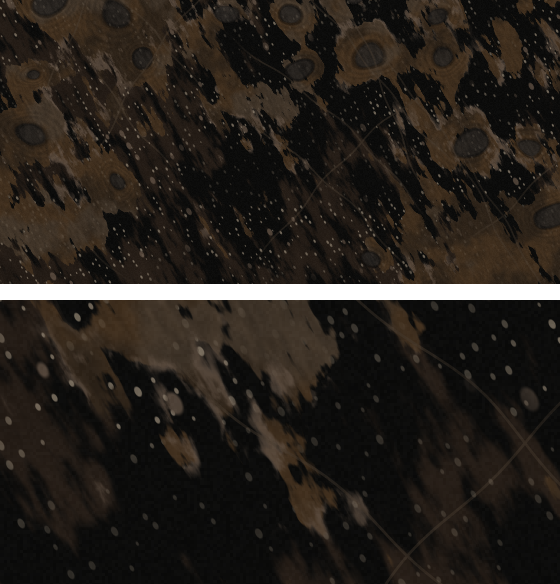
Top, the full canvas; bottom, a detail of the centre.
Give the GLSL for this texture, as a WebGL 1 fragment shader.

```glsl
precision highp float;
// Dark polished stone: black ground under a streaked brown veil, ragged brown
// patches around grey-cored eyes (cellular), pale flecks lying along a steep
// grain, and thin wandering veins (lines bent by layered sines).
uniform vec2 u_resolution;

const vec3 BLACK = vec3(0.045, 0.045, 0.042);
const vec3 UMBER = vec3(0.135, 0.105, 0.082);
const vec3 BROWN_DARK = vec3(0.175, 0.135, 0.095);
const vec3 BROWN = vec3(0.245, 0.180, 0.115);
const vec3 TAUPE = vec3(0.255, 0.212, 0.168);
const vec3 TAN = vec3(0.37, 0.31, 0.26);
const vec3 PALE = vec3(0.56, 0.51, 0.44);
const vec3 CORE_GREY = vec3(0.145, 0.132, 0.120);
const vec2 GRAIN = vec2(0.5, -0.866);

vec2 hash2(vec2 p) {
  vec3 q = fract(p.xyx * vec3(0.1031, 0.1030, 0.0973));
  q += dot(q, q.yzx + 33.33);
  return fract((q.xx + q.yz) * q.zy);
}

float noise(vec2 p) {
  vec2 i = floor(p), f = fract(p);
  f = f * f * (3.0 - 2.0 * f);
  float low = mix(hash2(i).x, hash2(i + vec2(1.0, 0.0)).x, f.x);
  float high = mix(hash2(i + vec2(0.0, 1.0)).x, hash2(i + 1.0).x, f.x);
  return mix(low, high, f.y);
}

float fbm(vec2 p) {
  float sum = 0.0, amp = 0.5;
  for (int i = 0; i < 5; i++) {
    sum += amp * noise(p);
    p = mat2(0.8, 0.6, -0.6, 0.8) * p * 2.03 + 17.3;
    amp *= 0.5;
  }
  return sum;
}

// Nearest eye: x = distance over its radius, y = its random value
vec2 eyes(vec2 p, float cellSize, float density) {
  vec2 cell = floor(p / cellSize), best = vec2(9.0, 0.0);
  for (int j = -1; j <= 1; j++) {
    for (int i = -1; i <= 1; i++) {
      vec2 id = cell + vec2(float(i), float(j));
      vec2 rnd = hash2(id + 51.0), kind = hash2(id + 93.0);
      vec2 d = p - (id + 0.15 + 0.7 * rnd) * cellSize;
      d.y *= mix(0.85, 1.35, rnd.y);
      float e = length(d) / (cellSize * mix(0.25, 0.52, kind.y));
      if (kind.x < density && e < best.x) best = vec2(e, rnd.x);
    }
  }
  return best;
}

// Small oval flecks, one per occupied cell, stretched along the second axis
float flecks(vec2 g, float scale, float density) {
  vec2 id = floor(g * scale), rnd = hash2(id + 7.0), kind = hash2(id + 31.0);
  vec2 d = (fract(g * scale) - mix(vec2(0.3), vec2(0.7), rnd)) * vec2(1.0, 0.6);
  float size = mix(0.07, 0.18, kind.y);
  float soft = max(0.04, 0.6 * scale / u_resolution.y);
  return step(kind.x, density) * (1.0 - smoothstep(size - soft, size + soft, length(d)));
}

float vein(vec2 p, float seed, float width) {
  vec2 h = hash2(vec2(seed, 3.0)), k = hash2(vec2(seed, 11.0));
  float angle = mod(seed, 3.0) < 0.5 ? 0.65 + 0.4 * k.x : -1.2 + 0.5 * k.x;
  vec2 dir = vec2(cos(angle), sin(angle)), q = p - h * vec2(1.97, 1.0);
  float along = dot(q, dir);
  float bend = 0.025 * sin(5.0 * along + 6.0 * k.y) + 0.006 * sin(23.0 * along + seed);
  float d = abs(dot(q, vec2(-dir.y, dir.x)) + bend);
  float reach = mix(0.25, 0.6, k.y);
  float line = 1.0 - smoothstep(width, width + 1.2 / u_resolution.y, d);
  return line * (1.0 - smoothstep(reach - 0.2, reach, abs(along)));
}

void main() {
  vec2 p = gl_FragCoord.xy / u_resolution.y;
  vec2 g = vec2(dot(p, vec2(-GRAIN.y, GRAIN.x)), dot(p, GRAIN));
  float streak = fbm(g * vec2(34.0, 9.0) + 40.0);
  float fine = noise(g * vec2(150.0, 48.0) + 90.0);
  float mottle = fbm(p * 9.0 + 60.0);

  // Ground: black, veiled by streaky umber that thickens to the left
  float leftward = clamp(0.13 * (1.0 - p.x), -0.05, 0.1);
  float veil = 0.55 * fbm(p * 2.4 + 21.0) + 0.45 * streak + 0.06 * (fine - 0.5) + leftward;
  veil = smoothstep(0.43, 0.54, veil);
  vec3 color = mix(BLACK, UMBER * (0.75 + 0.5 * streak), veil);

  // Flecks, gathered in drifts
  float drift = smoothstep(0.3, 0.6, noise(p * 5.0 + 12.0));
  float small = flecks(g, 46.0, 0.32) * (0.35 + 0.65 * drift);
  float large = flecks(g + 3.7, 19.0, 0.16) * drift;

  // Brown patches: drifting noise raised around the eyes, edges torn by grain
  vec2 wobble = vec2(noise(p * 9.0 + 5.0), noise(p * 9.0 + 35.0)) - 0.5;
  vec2 eye = eyes(p + 0.045 * wobble, 0.29, 0.72);
  float halo = 1.0 - smoothstep(0.55, 1.25, eye.x);
  float field = fbm(p * 3.4 + 0.5 * wobble) + 0.24 * halo;
  field += 0.5 * (streak - 0.48) + 0.05 * (fine - 0.5);
  float patchMask = smoothstep(0.545, 0.585, field);
  vec3 brown = mix(BROWN_DARK, BROWN, smoothstep(0.32, 0.55, mottle));
  brown = mix(brown, TAUPE, 0.8 * smoothstep(0.5, 0.62, fbm(p * 5.0 + 75.0)));
  brown *= 0.9 + 0.2 * fine;
  color = mix(color, brown, patchMask);

  // Tan crust on some patch edges
  float edge = 1.0 - smoothstep(0.02, 0.1, abs(field - 0.575));
  float crust = edge * smoothstep(0.47, 0.62, fbm(g * vec2(42.0, 18.0)));
  color = mix(color, TAN, 0.75 * crust * smoothstep(0.4, 0.7, noise(p * 4.0 + 8.0)));

  // Eyes: faint rings, a dark rim and a mottled grey core
  float coreSize = mix(0.24, 0.46, eye.y);
  float rings = sin(38.0 * eye.x + 5.0 * mottle) * halo;
  color *= 1.0 + 0.06 * rings;
  float core = 1.0 - smoothstep(coreSize - 0.04, coreSize + 0.04, eye.x + 0.15 * (mottle - 0.5));
  float rim = 1.0 - smoothstep(0.02, 0.09, abs(eye.x - coreSize));
  vec3 coreColor = CORE_GREY * (0.5 + 0.65 * mottle + 0.35 * fine);
  color = mix(color, coreColor, 0.9 * core) * (1.0 - 0.3 * rim);

  // Veins and flecks on top
  float veins = 0.0;
  for (int i = 1; i <= 13; i++) veins = max(veins, vein(p, float(i), 0.0009));
  color = mix(color, TAUPE * 1.08, 0.6 * veins * (0.4 + 0.6 * streak));
  float onGround = 1.0 - 0.75 * max(patchMask, core);
  color = mix(color, PALE, 0.75 * small * onGround);
  color = mix(color, TAN, 0.8 * large * onGround);
  color += 0.02 * (hash2(floor(p * 260.0)).x - 0.5);
  gl_FragColor = vec4(color, 1.0);
}
```
